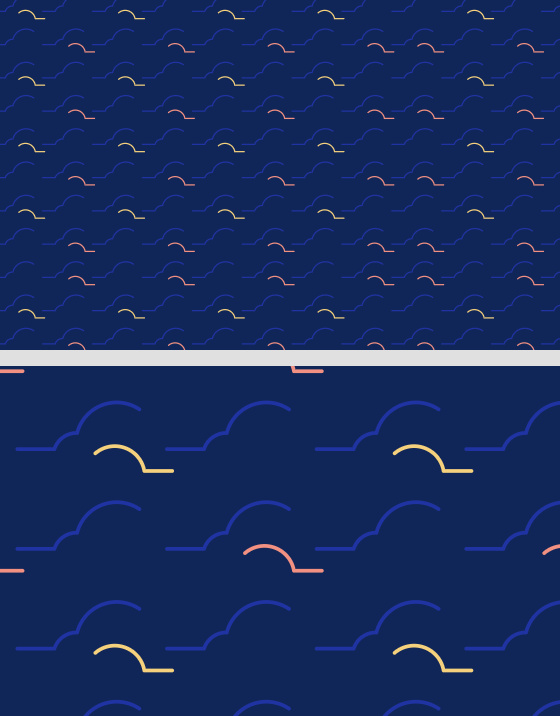
Top, the full canvas; bottom, a detail of the centre.
Write a WebGL 2 fragment shader that draws this pattern.

```glsl
#version 300 es
precision highp float;

uniform vec2 u_resolution;
out vec4 fragColor;

const float PI = 3.14159265;
const vec2 CELL = vec2(1.5, 1.0);

// Distance to a circular arc spanning middle +- halfSpan (y points down)
float arcDistance(vec2 p, vec2 center, float radius, float middle, float halfSpan) {
    vec2 q = p - center;
    float turn = mod(atan(-q.y, q.x) - middle + PI, 2.0 * PI) - PI;
    float angle = middle + clamp(turn, -halfSpan, halfSpan);
    return length(q - radius * vec2(cos(angle), -sin(angle)));
}

// Distance to a horizontal segment
float lineDistance(vec2 p, float x0, float x1, float y) {
    return length(p - vec2(clamp(p.x, x0, x1), y));
}

// Flat base, small bump, large bump
float cloudDistance(vec2 p) {
    float base = lineDistance(p, -0.212, 0.158, 0.342);
    float smallBump = arcDistance(p, vec2(0.382, 0.414), 0.234, 2.19, 0.64);
    float largeBump = arcDistance(p, vec2(0.783, 0.283), 0.409, 1.935, 0.955);
    return min(base, min(smallBump, largeBump));
}

// One bump that runs out into a flat tail
float accentDistance(vec2 p) {
    float bump = arcDistance(p, vec2(0.765, 0.612), 0.300, 1.225, 1.055);
    float tail = lineDistance(p, 1.061, 1.340, 0.561);
    return min(bump, tail);
}

// Alternates 0 and 1, slipping by one step every eight cells
ivec2 alternation(ivec2 cell) {
    return (cell + (cell >> 3)) & 1;
}

// Wraps p into the cell that starts at the given corner
vec2 wrapCell(vec2 p, vec2 corner) {
    return mod(p - corner, CELL) + corner;
}

float stroke(float dist, float pixel) {
    return clamp(0.5 + (0.0186 - dist) / pixel, 0.0, 1.0);
}

void main() {
    // One unit is one row, measured down from the top edge
    float pixel = 10.526 / u_resolution.y;
    vec2 p = vec2(gl_FragCoord.x, u_resolution.y - gl_FragCoord.y) * pixel;

    // Blue clouds in every cell
    vec3 color = vec3(0.067, 0.149, 0.345);
    float cloud = cloudDistance(wrapCell(p, vec2(-0.4, -0.33)));
    color = mix(color, vec3(0.125, 0.200, 0.640), stroke(cloud, pixel));

    // Accents where the row and column alternations agree
    vec2 corner = vec2(0.2, -0.33);
    ivec2 parity = alternation(ivec2(floor((p - corner) / CELL)));
    if (parity.x == parity.y) {
        vec3 yellow = vec3(0.96, 0.82, 0.49);
        vec3 coral = vec3(0.95, 0.57, 0.51);
        float accent = accentDistance(wrapCell(p, corner));
        color = mix(color, parity.y == 0 ? yellow : coral, stroke(accent, pixel));
    }

    fragColor = vec4(color, 1.0);
}
```
